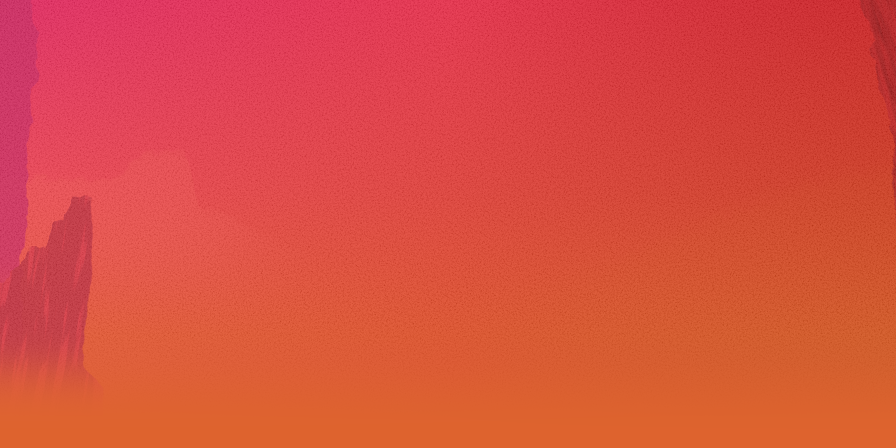
Write a Shadertoy shader that draws this background.

```glsl
const vec3 TOP_LEFT = vec3(0.87, 0.21, 0.41);
const vec3 TOP_MID = vec3(0.89, 0.23, 0.33);
const vec3 TOP_RIGHT = vec3(0.79, 0.18, 0.19);
const vec3 HAZE_LEFT = vec3(0.91, 0.31, 0.36);
const vec3 HAZE_MID = vec3(0.865, 0.29, 0.265);
const vec3 HAZE_RIGHT = vec3(0.80, 0.27, 0.18);
const vec3 LOW_LEFT = vec3(0.88, 0.38, 0.25);
const vec3 LOW_MID = vec3(0.86, 0.35, 0.21);
const vec3 LOW_RIGHT = vec3(0.82, 0.37, 0.18);
const vec3 FLOOR_COLOR = vec3(0.87, 0.39, 0.18);
const vec3 MESA_TINT = vec3(0.92, 0.39, 0.36);
const vec3 LEFT_CLIFF = vec3(0.78, 0.21, 0.41);
const vec3 BUTTE_COLOR = vec3(0.75, 0.24, 0.29);
const vec3 BUTTE_LIGHT = vec3(0.84, 0.27, 0.32);
const vec3 RIGHT_CLIFF = vec3(0.66, 0.17, 0.18);
const float HAZE_HEIGHT = 0.57;
const float LOW_HEIGHT = 0.25;
const float GRAIN_SCALE = 237.0;
const float GRAIN_AMOUNT = 0.052;
const float GRAIN_SKEW = 0.5;
const float ROUGHNESS = 0.008;

vec2 hashGradient(vec2 cell) {
    vec3 q = fract(cell.xyx * vec3(0.1031, 0.1030, 0.0973));
    q += dot(q, q.yzx + 33.33);
    float angle = 6.2832 * fract((q.x + q.y) * q.z);
    return vec2(cos(angle), sin(angle));
}

float gradientNoise(vec2 p) {
    vec2 i = floor(p), f = fract(p);
    vec2 u = f * f * f * (f * (f * 6.0 - 15.0) + 10.0);
    vec2 e = vec2(0.0, 1.0);
    float a = dot(hashGradient(i), f);
    float b = dot(hashGradient(i + e.yx), f - e.yx);
    float c = dot(hashGradient(i + e.xy), f - e.xy);
    float d = dot(hashGradient(i + e.yy), f - e.yy);
    return mix(mix(a, b, u.x), mix(c, d, u.x), u.y);
}

float fbm(vec2 p) {
    float sum = 0.0, weight = 1.0;
    for (int i = 0; i < 3; i++) {
        sum += weight * gradientNoise(p);
        p = p * 2.03 + 7.1;
        weight *= 0.5;
    }
    return sum;
}

// Rotated layers hide the lattice; the skew favours dark specks
float filmGrain(vec2 p) {
    vec2 a = mat2(0.82, 0.57, -0.57, 0.82) * p * GRAIN_SCALE + 700.0;
    vec2 b = mat2(0.36, -0.93, 0.93, 0.36) * p * GRAIN_SCALE * 1.61 + 900.0;
    float g = gradientNoise(a) + gradientNoise(b);
    return g - GRAIN_SKEW * (g * g - 0.12);
}

// Soft coverage, positive inside
float cover(float d) {
    float w = 0.001 + 0.5 / iResolution.y;
    return smoothstep(-w, w, d);
}

// Blend across the two-unit width, easing out to the right
vec3 across(vec3 left, vec3 middle, vec3 right, float x) {
    float t = clamp(x - 1.0, 0.0, 1.0);
    return mix(mix(left, middle, clamp(x, 0.0, 1.0)), right, t * (1.25 - 0.25 * t));
}

vec3 sky(vec2 p) {
    vec3 top = across(TOP_LEFT, TOP_MID, TOP_RIGHT, p.x);
    vec3 haze = across(HAZE_LEFT, HAZE_MID, HAZE_RIGHT, p.x);
    vec3 low = across(LOW_LEFT, LOW_MID, LOW_RIGHT, p.x);
    vec3 color = mix(low, haze, clamp((p.y - LOW_HEIGHT) / (HAZE_HEIGHT - LOW_HEIGHT), 0.0, 1.0));
    return mix(color, top, clamp((p.y - HAZE_HEIGHT) / (1.0 - HAZE_HEIGHT), 0.0, 1.0));
}

void mainImage(out vec4 fragColor, in vec2 fragCoord) {
    vec2 p = fragCoord / iResolution.xy * vec2(2.0, 1.0);
    float rough = ROUGHNESS * fbm(p * 32.0);
    vec3 color = sky(p);

    // Distant mesa on the left and faint slope on the right
    float mesaTop = 0.60 + 0.06 * smoothstep(0.24, 0.34, p.x)
        - 0.13 * smoothstep(0.41, 0.45, p.x) - 0.09 * smoothstep(0.45, 0.70, p.x);
    float mesa = smoothstep(-0.008, 0.008, mesaTop + 2.0 * rough - p.y);
    mesa *= (1.0 - smoothstep(0.35, 0.75, p.x)) * smoothstep(0.22, 0.5, p.y);
    color = mix(color, MESA_TINT, 0.32 * mesa);
    float slopeTop = 0.34 + 0.28 * smoothstep(1.05, 2.0, p.x) + 3.0 * rough;
    float slope = smoothstep(-0.03, 0.03, slopeTop - p.y) * smoothstep(1.0, 1.5, p.x);
    color = mix(color, LOW_RIGHT, 0.12 * slope);

    // Tall cliff at the left edge
    float leftEdge = 0.048 + 0.013 * smoothstep(0.43, 0.50, p.y)
        + 0.010 * smoothstep(0.66, 0.76, p.y) + 0.014 * smoothstep(0.80, 0.82, p.y)
        - 0.012 * smoothstep(0.93, 0.96, p.y);
    float leftCliff = cover(leftEdge + rough - p.x) * smoothstep(0.15, 0.45, p.y);
    color = mix(color, LEFT_CLIFF, 0.75 * leftCliff);

    // Foreground butte with slanted streaks
    float butteTop = 0.37 + 0.08 * smoothstep(0.0, 0.08, p.x)
        + 0.06 * smoothstep(0.10, 0.125, p.x) + 0.05 * smoothstep(0.14, 0.165, p.x);
    float butteRight = 0.185 + 0.02 * smoothstep(0.20, 0.42, p.y)
        + 0.045 * (1.0 - smoothstep(0.13, 0.19, p.y));
    float butte = cover(min(butteTop + 2.0 * rough - p.y, butteRight + 0.5 * rough - p.x));
    float streak = fbm(vec2(p.x * 42.0 - p.y * 7.0, p.y * 4.0));
    vec3 rock = mix(BUTTE_COLOR, BUTTE_LIGHT, smoothstep(0.1, 0.35, streak));
    color = mix(color, rock, 0.9 * butte * smoothstep(0.02, 0.28, p.y));

    // Broken cliff at the upper right
    float rightWidth = 0.005 * smoothstep(0.5, 0.58, p.y) + 0.008 * smoothstep(0.68, 0.74, p.y)
        + 0.030 * smoothstep(0.73, 0.83, p.y) + 0.014 * smoothstep(0.86, 0.88, p.y)
        - 0.008 * smoothstep(0.89, 0.91, p.y) + 0.034 * smoothstep(0.91, 1.0, p.y);
    float crack = fbm(vec2(p.x * 60.0 + p.y * 20.0, p.y * 6.0));
    vec3 shade = RIGHT_CLIFF * (1.0 + 0.25 * crack);
    float rightCliff = cover(p.x - 2.0 + rightWidth + rough) * smoothstep(0.45, 0.6, p.y);
    color = mix(color, shade, 0.75 * rightCliff);

    // Ground haze and film grain
    color = mix(FLOOR_COLOR, color, smoothstep(0.02, 0.24, p.y));
    color += GRAIN_AMOUNT * filmGrain(p) * smoothstep(0.06, 0.32, p.y);
    fragColor = vec4(clamp(color, 0.0, 1.0), 1.0);
}
```
